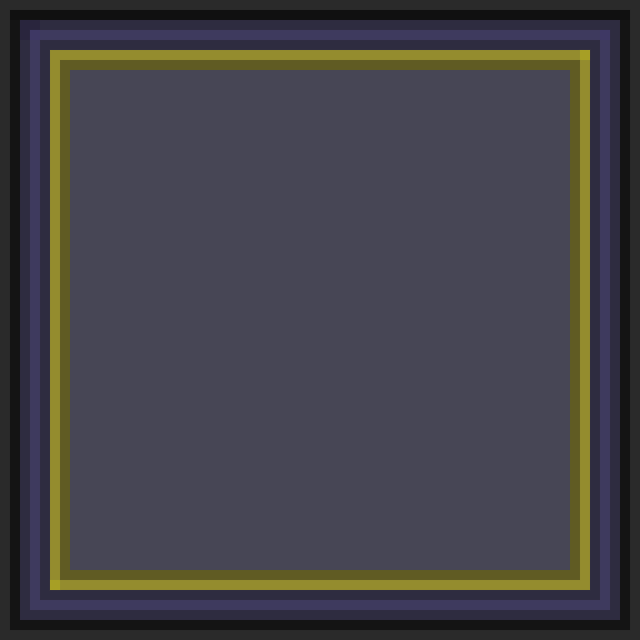
Write a three.js fragment shader that draws this background.

```glsl
varying vec2 vUv;

const float CELLS = 64.0;   // frame grid cells across the canvas
const float SOFTNESS = 0.06; // edge half width, in cells

const vec3 RIM_GREY     = vec3(0.163, 0.163, 0.163);
const vec3 GROOVE_BLACK = vec3(0.078, 0.078, 0.078);
const vec3 GROOVE_DEEP  = vec3(0.062, 0.062, 0.062);
const vec3 DUSK         = vec3(0.182, 0.172, 0.252);
const vec3 DUSK_DEEP    = vec3(0.162, 0.146, 0.240);
const vec3 VIOLET       = vec3(0.245, 0.228, 0.367);
const vec3 VIOLET_RICH  = vec3(0.243, 0.218, 0.392);
const vec3 GOLD         = vec3(0.580, 0.550, 0.180);
const vec3 GOLD_BRIGHT  = vec3(0.655, 0.625, 0.145);
const vec3 OLIVE        = vec3(0.376, 0.357, 0.137);
const vec3 SLATE        = vec3(0.278, 0.274, 0.333);

// Smooth coverage of the box between two corners
float boxMask(vec2 p, vec2 low, vec2 high) {
  vec2 d = abs(p - 0.5 * (low + high)) - 0.5 * (high - low);
  return 1.0 - smoothstep(-SOFTNESS, SOFTNESS, max(d.x, d.y));
}

// Paints everything further than inset cells from the border
vec3 paintInset(vec3 base, vec3 tint, vec2 p, float inset) {
  return mix(base, tint, boxMask(p, vec2(inset), vec2(CELLS - inset)));
}

// Paints a box given its lower left cell and its size
vec3 paintCells(vec3 base, vec3 tint, vec2 p, vec2 cell, vec2 size) {
  return mix(base, tint, boxMask(p, cell, cell + size));
}

void main() {
  vec2 p = vUv * CELLS;
  vec2 one = vec2(1.0);

  // Outer rim and groove, darker along the top
  vec3 color = paintInset(RIM_GREY, GROOVE_BLACK, p, 1.0);
  color = paintCells(color, GROOVE_DEEP, p, vec2(1.0, 62.0), vec2(62.0, 1.0));

  // Violet moulding with shaded upper corners
  color = paintInset(color, DUSK, p, 2.0);
  color = paintCells(color, DUSK_DEEP, p, vec2(2.0, 60.0), vec2(2.0));
  color = paintInset(color, VIOLET, p, 3.0);
  color = paintCells(color, VIOLET_RICH, p, vec2(3.0, 60.0), one);
  color = paintCells(color, VIOLET_RICH, p, vec2(60.0, 60.0), one);
  color = paintInset(color, DUSK, p, 4.0);

  // Gold trim with glints on opposite corners
  color = paintInset(color, GOLD, p, 5.0);
  color = paintCells(color, GOLD_BRIGHT, p, vec2(5.0, 5.0), one);
  color = paintCells(color, GOLD_BRIGHT, p, vec2(58.0, 58.0), one);
  color = paintInset(color, OLIVE, p, 6.0);

  // Flat centre panel
  color = paintInset(color, SLATE, p, 7.0);

  gl_FragColor = vec4(color, 1.0);
}
```
